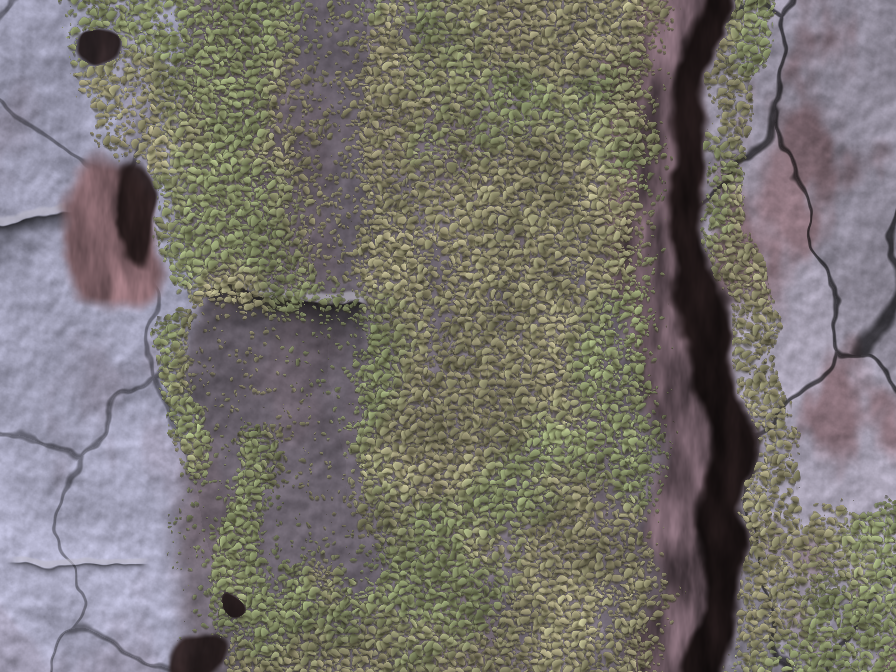
Write a Shadertoy shader that draws this texture.

```glsl
// Weathered pine bark: lavender plates, a dark vertical furrow and ruffled lichen.
// Layered noise colours the bark; overlapping jittered flakes, gated by a
// coverage mask, build the crust and shade the flakes below.

float hash(vec2 p) {
  vec3 a = fract(p.xyx * .1031);
  a += dot(a, a.yzx + 33.33);
  return fract((a.x + a.y) * a.z);
}

float noise(vec2 p) {
  vec2 i = floor(p), f = fract(p);
  f = f * f * (3. - 2. * f);
  return mix(mix(hash(i), hash(i + vec2(1, 0)), f.x),
             mix(hash(i + vec2(0, 1)), hash(i + 1.), f.x), f.y);
}

float fbm(vec2 p) {
  float sum = 0., amp = .53;
  for (int i = 0; i < 4; i++) {
    sum += amp * noise(p);
    p = mat2(1.6, 1.2, -1.2, 1.6) * p + 17.3;
    amp *= .5;
  }
  return sum;
}

// Soft window that is 1 between a and b
float span(float a, float b, float x, float soft) {
  return smoothstep(a - soft, a + soft, x) * (1. - smoothstep(b - soft, b + soft, x));
}

float blob(vec2 p, vec2 radius) {
  return 1. - smoothstep(.8, 1.1, length(p / radius));
}

// Distance to the seams between bark plates, and the plate's tone
vec2 plates(vec2 p) {
  float near = 9., second = 9., tone = 0.;
  for (int k = 0; k < 9; k++) {
    vec2 c = floor(p) + vec2(k % 3, k / 3) - 1.;
    float d = length(c + vec2(hash(c), hash(c + 31.7)) - p);
    if (d < near) { second = near; near = d; tone = hash(c + 5.1); }
    else second = min(second, d);
  }
  return vec2(second - near, tone);
}

// Peeling lip: x is the pale rim above, y the shadow below
vec2 ledge(vec2 p, float height, float x0, float x1, float depth) {
  float drop = height - p.y;
  return span(x0, x1, p.x, .012) * vec2(span(-.012, 0., drop, .003),
    smoothstep(-.001, .003, drop) * exp(-max(drop, 0.) / depth));
}

// Overlapping flakes: x shade, y opacity, z random tint
vec3 flakes(vec2 p, float density, float cover) {
  vec2 g = p * density;
  vec3 crust = vec3(.2, 0, .5);
  for (int k = 0; k < 9; k++) {
    vec2 c = floor(g) + vec2(k % 3, k / 3) - 1.;
    float rnd = hash(c + 3.3), gate = hash(c + 71.9);
    vec2 d = g - c - .15 - .7 * vec2(hash(c), hash(c + 19.1));
    float turn = 1.8 * (rnd - .5);
    vec2 e = mat2(cos(turn), -sin(turn), sin(turn), cos(turn)) * d;
    e.y += .5 * e.x * e.x;
    float size = (.45 + .2 * rnd) * smoothstep(gate * .8, gate * .8 + .2, cover);
    if (size < .05) continue;
    float body = 1. - smoothstep(.7, 1.05, length(e * vec2(.85, 1.35)) / size);
    float under = 1. - smoothstep(.5, 1.3, length(d + vec2(0, .22)) / size);
    crust.x *= 1. - .55 * under;
    crust.y = max(crust.y, max(body, .55 * under));
    float lit = .68 + .3 * e.y / size + .28 * (gate - .5);
    crust.xz = mix(crust.xz, vec2(lit, rnd), body);
  }
  return crust;
}

vec3 lichenColor(vec3 crust, float green) {
  vec3 pale = mix(vec3(.79, .76, .61), vec3(.7, .76, .55), clamp(green + .5 * crust.z - .25, 0., 1.));
  return mix(vec3(.17, .16, .11), pale, clamp(crust.x, 0., 1.1));
}

void mainImage(out vec4 fragColor, in vec2 fragCoord) {
  vec2 p = fragCoord / iResolution.y;
  vec2 q = p + .075 * (vec2(fbm(p * 9.), fbm(p * 9. + 40.)) - .5);
  float x = q.x, y = q.y, furrow = x - 1.055 - .037 * sin(6.283 * p.y);
  float right = smoothstep(0., .05, furrow), left = 1. - smoothstep(.25, .3, x);

  // Bark plates, stains and pebbled relief
  vec3 col = mix(vec3(.43, .4, .44), vec3(.64, .64, .73), left);
  col = mix(col, vec3(.58, .56, .62), right);
  float stain = smoothstep(.5, .68, fbm(p * vec2(9, 5) + 8.));
  col = mix(col, vec3(.43, .33, .35), stain * (.15 + .6 * right));
  vec2 plate = plates(q * vec2(4.2, 2.8) + 2.);
  float seam = 1. - smoothstep(.008, .03, plate.x);
  col *= (.9 + .2 * plate.y) * (1. - .6 * seam * max(right, .6 * left));
  float relief = fbm(p * 55.) - fbm(p * 55. + vec2(.25, -.5));
  col *= .82 + .36 * fbm(p * 12.) + .38 * relief;

  // Lifted lips and hollows
  vec2 lip = ledge(q, .68, -.1, .11, .025) + ledge(q, .165, .03, .23, .007)
           + ledge(q, .56, .29, .55, .035);
  col = mix(col, vec3(.74, .73, .78), .6 * lip.x) * (1. - .75 * min(lip.y, 1.));
  float hollow = blob(q - vec2(.165, .645), vec2(.08, .11));
  float fibre = fbm(p * vec2(45, 14));
  col = mix(col, vec3(.49, .38, .4) * (.5 + fibre), hollow);
  float pit = max(blob(q - vec2(.205, .68), vec2(.035, .08)), blob(q - vec2(.155, .925), vec2(.03)));
  pit = max(pit, max(blob(q - vec2(.3, .015), vec2(.04)), blob(q - vec2(.355, .1), vec2(.022))));
  col = mix(col, vec3(.14, .1, .1) * (.5 + fibre), .92 * pit);

  // Furrow wall and its black core
  col = mix(col, vec3(.4, .33, .36) * (.35 + 1.3 * fibre), span(-.115, .03, furrow, .018));
  float core = span(mix(-.036, -.018, smoothstep(.5, .68, p.y)), .033, furrow, .009);
  col = mix(col, vec3(.1, .07, .07) * (.4 + fibre), .95 * core);

  // Where lichen grows
  float upper = smoothstep(0., .06, x - .44 + .38 * p.y) * span(.54, 2., y, .02);
  upper *= (1. - .75 * span(.44, .56, x, .02)) * span(0., .58, x, .02);
  float region = max(span(.55, .965, x, .035), .85 * upper);
  region = max(region, .9 * span(.34, .95, x, .03) * (1. - smoothstep(.1, .2, y)));
  region = max(region, .8 * span(.25, .295, x + .18 * (y - .42), .015) * span(.3, .53, y, .02));
  region = max(region, span(.345, .405, x - .15 * (y - .25), .015) * span(.06, .37, y, .02));
  region = max(region, span(.032, .1, furrow, .012));
  region = max(region, .8 * smoothstep(.03, .05, furrow) * (1. - smoothstep(.18, .27, y)));
  float streak = fbm(p * vec2(20, 6) + 3.) - .5;
  float bare = (1. - max(pit, core)) * (1. - .9 * hollow);
  float cover = clamp(region * (.95 + 1.7 * streak), 0., 1.) * bare;
  float dust = clamp(cover + .22 * span(.27, 1., x, .03) + .6 * streak * region, 0., 1.) * bare;

  // Fine granules, then the larger ruffled flakes
  vec2 ruffle = p + .006 * vec2(noise(p * 90.), noise(p * 90. + 50.));
  float green = smoothstep(.4, .65, fbm(p * 6. + 21.));
  float lump = .74 + .5 * fbm(p * 17. + 60.);
  vec3 grains = flakes(ruffle, 145., dust);
  col = mix(col, lichenColor(grains, green) * lump * .92, .9 * grains.y);
  vec3 crust = flakes(ruffle + 7., 82., cover * 1.05);
  col = mix(col, lichenColor(crust, green) * lump, crust.y);
  fragColor = vec4(clamp(col, 0., 1.), 1);
}
```
